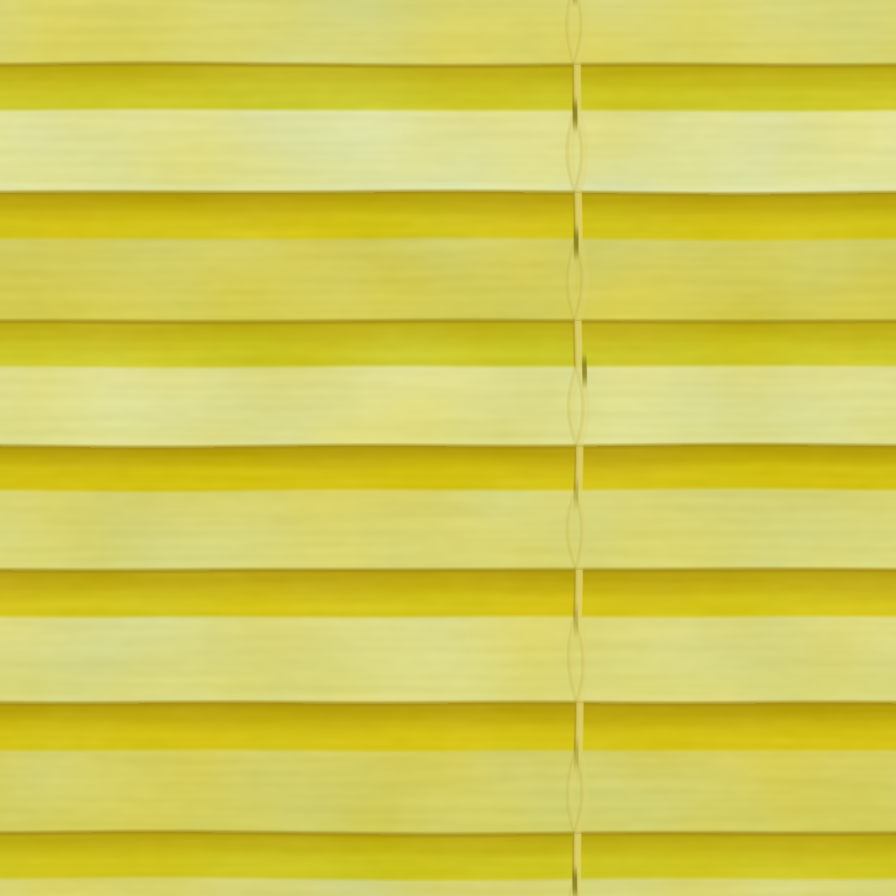
Reproduce this texture procedurally as a WebGL 1 fragment shader.

```glsl
precision highp float;
// Yellow horizontal window blind: seven slats with shaded gaps and one ladder cord.

uniform vec2 u_resolution;

const float PI = 3.14159265;
const float SLATS = 7.0;
const float FIRST_EDGE = 0.073;   // distance of the first slat edge from the top
const float GAP = 0.355;          // shaded share of each repeat
const float GAP_SOFTNESS = 0.022;
const float LINE_WIDTH = 0.034;   // dark line under each slat, in repeats
const float CORD_X = 0.646;
const float CORD_WIDTH = 0.0034;
const float CORD_SPREAD = 0.008;

const vec3 SLAT_DULL = vec3(0.825, 0.80, 0.355);
const vec3 SLAT_PALE = vec3(0.875, 0.875, 0.57);
const vec3 GAP_GREEN = vec3(0.79, 0.785, 0.18);
const vec3 GAP_WARM = vec3(0.835, 0.765, 0.095);
const vec3 GAP_DEEP = vec3(0.70, 0.61, 0.05);
const vec3 EDGE_LINE = vec3(0.64, 0.56, 0.10);
const vec3 CORD_LIGHT = vec3(0.87, 0.82, 0.46);
const vec3 CORD_SHADE = vec3(0.66, 0.58, 0.14);
const vec3 CORD_MARK = vec3(0.50, 0.46, 0.08);

vec2 gradient(vec2 cell, vec2 period) {
  cell = mod(cell, period);
  float h = fract(sin(dot(cell, vec2(127.1, 311.7))) * 4375.85);
  return vec2(cos(2.0 * PI * h), sin(2.0 * PI * h));
}

// Gradient noise that tiles over the given number of cells, about -0.7 to 0.7.
float noise(vec2 uv, vec2 period) {
  vec2 p = uv * period;
  vec2 i = floor(p);
  vec2 f = p - i;
  vec2 w = f * f * f * (f * (f * 6.0 - 15.0) + 10.0);
  float a = dot(gradient(i, period), f);
  float b = dot(gradient(i + vec2(1.0, 0.0), period), f - vec2(1.0, 0.0));
  float c = dot(gradient(i + vec2(0.0, 1.0), period), f - vec2(0.0, 1.0));
  float d = dot(gradient(i + vec2(1.0, 1.0), period), f - vec2(1.0, 1.0));
  return mix(mix(a, b, w.x), mix(c, d, w.x), w.y);
}

// Odd slats are pale, fading downward; even ones are duller.
float slatPaleness(float row) {
  return 0.25 + 0.18 * cos(0.5 * PI * row) + mod(row, 2.0) * (0.85 - 0.09 * row);
}

// Warmth of the gap above a slat, from green to amber.
float gapWarmth(float row) {
  float above = mod(row + SLATS - 1.0, SLATS);
  float slow = 0.4 - 0.45 * cos(2.0 * PI * (above - 1.0) / SLATS);
  return mix(slow, 0.9, mod(above, 2.0));
}

float stroke(float dist, float halfWidth, float pixel) {
  float soft = max(pixel, 0.0016);
  return 1.0 - smoothstep(halfWidth - soft * 0.5, halfWidth + soft, abs(dist));
}

void main() {
  vec2 uv = gl_FragCoord.xy / u_resolution;
  float pixel = 1.0 / min(u_resolution.x, u_resolution.y);
  float down = 1.0 - uv.y;

  // Repeat index and position, with uneven hanging
  float offCentre = (down - 0.63) / 0.14;
  float lift = 0.055 * exp(-offCentre * offCentre);
  float sag = 0.025 * noise(uv, vec2(3.0, 4.0));
  float s = (down - FIRST_EDGE) * SLATS + 1.0 + lift + sag;
  float t = fract(s);
  float row = mod(floor(s), SLATS);
  float rowPixel = pixel * SLATS;

  // Stains and fine horizontal streaks
  float stain = noise(uv, vec2(4.0, 7.0)) + 0.5 * noise(uv, vec2(11.0, 14.0));
  float blotch = noise(uv + 0.37, vec2(7.0, 9.0));
  float streak = noise(uv, vec2(5.0, 110.0)) + 0.5 * noise(uv, vec2(40.0, 90.0));

  // Shaded gap
  float warmth = clamp(gapWarmth(row) + 0.45 * stain, 0.0, 1.0);
  vec3 gap = mix(GAP_GREEN, GAP_WARM, warmth);
  float shade = 1.0 - smoothstep(0.0, 0.27 + 0.12 * blotch, t);
  gap = mix(gap, GAP_DEEP, shade * mix(0.45, 0.95, warmth));
  gap += 0.025 * streak + vec3(0.03, 0.03, 0.06) * blotch;

  // Lit slat with a bright lower lip
  float along = clamp((t - GAP) / (1.0 - GAP), 0.0, 1.0);
  float paleness = slatPaleness(row);
  vec3 slat = mix(SLAT_DULL, SLAT_PALE, paleness);
  slat += vec3(0.025, -0.01, -0.11) * stain + vec3(0.03, 0.03, 0.05) * blotch;
  slat += 0.022 * streak + vec3(0.0, 0.0, 0.03) * (0.5 - along);
  float lip = smoothstep(0.90, 0.95, t);
  slat += lip * vec3(0.012, 0.012, 0.05) * paleness;

  float gapSoft = max(GAP_SOFTNESS, rowPixel);
  float onSlat = smoothstep(GAP - gapSoft, GAP + gapSoft, t);
  vec3 color = mix(gap, slat, onSlat);
  float edge = 1.0 - smoothstep(0.0, max(LINE_WIDTH, rowPixel), min(t, 1.0 - t));
  color = mix(color, EDGE_LINE, 0.8 * edge);

  // Ladder cord: taut in the gap, two faint strands over the slat
  float x = uv.x - CORD_X - 0.004 * noise(uv, vec2(2.0, 9.0));
  float spread = CORD_SPREAD * sin(PI * along);
  for (int k = 0; k < 2; k++) {
    float side = float(k) * 2.0 - 1.0;
    float dist = x - side * spread;
    float shadow = stroke(dist + 0.004, 0.0016, pixel);
    color = mix(color, CORD_SHADE, shadow * mix(0.38, 0.16, onSlat));
    color = mix(color, CORD_LIGHT, stroke(dist, CORD_WIDTH, pixel) * mix(0.6, 0.32, onSlat));
  }

  // Dark slot where the cord passes behind each slat
  float slot = smoothstep(0.22, 0.36, t) * (1.0 - smoothstep(0.40, 0.56, t));
  float slotX = x + 0.003 - 0.009 * step(2.5, row) * step(row, 3.5);
  float slotStrength = mix(0.8, 0.3, smoothstep(3.0, 4.0, row));
  color = mix(color, CORD_MARK, stroke(slotX, 0.0022, pixel) * slot * slotStrength);

  gl_FragColor = vec4(clamp(color, 0.0, 1.0), 1.0);
}
```
